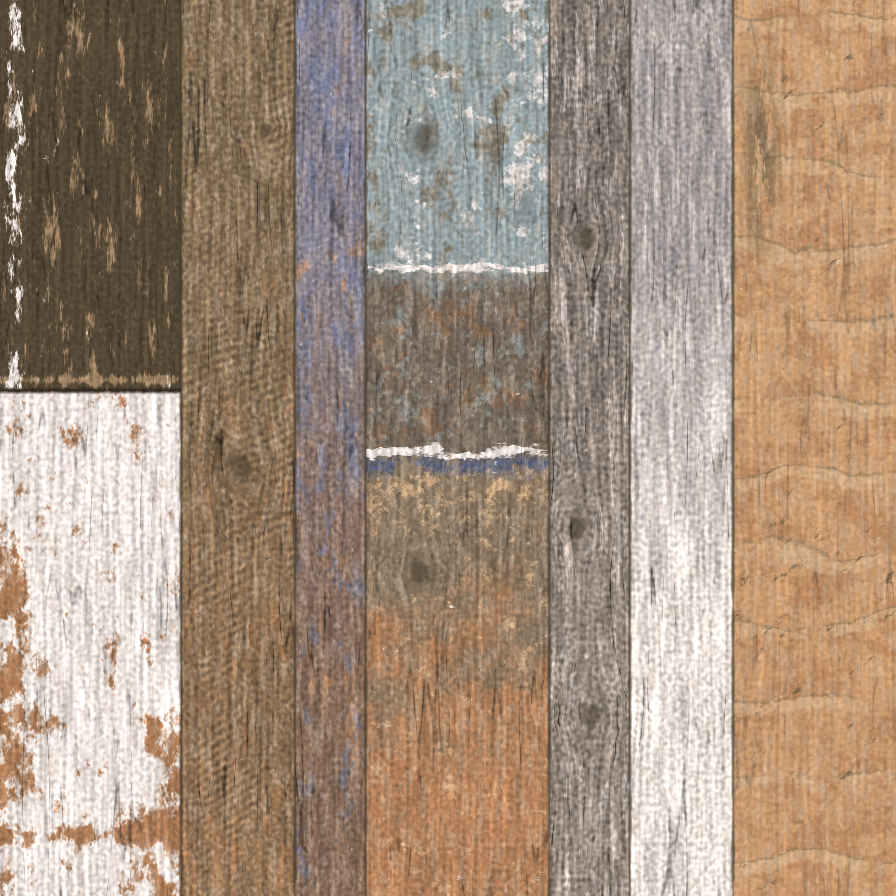
This texture is drawn by a Shadertoy shader. Its source:

```glsl
// Seven weathered vertical planks of unequal width, each with its own paint and wear.
// Stretched gradient noise makes fibres that bend around knots; thresholded
// fractal noise makes flaking paint, rust, dust, chips and scratches.

#define FIBRE_FREQ 230.0
#define GAP_WIDTH .003
#define BUTT_JOINT .564
#define SAW_FREQ 95.0
#define SEAM_ROWS 11.8
#define CHALK vec3(.95, .91, .89)
#define UMBER vec3(.33, .28, .21)
#define RUST vec3(.66, .47, .33)
#define TAN vec3(.77, .63, .48)
#define SLATE vec3(.58, .63, .64)
#define NAVY vec3(.32, .36, .47)
#define DUST vec3(.79, .72, .65)

const float edges[8] = float[8](.0, .202, .329, .408, .613, .703, .818, 1.0);
const float roughness[7] = float[7](.28, .4, .36, .3, .48, .34, .17);
const vec3 upperTone[7] = vec3[7](UMBER, vec3(.50, .42, .32), vec3(.52, .50, .55),
  SLATE, vec3(.49, .45, .42), vec3(.64, .61, .61), vec3(.80, .62, .45));
const vec3 lowerTone[7] = vec3[7](RUST, vec3(.54, .43, .32), vec3(.52, .41, .34),
  RUST, vec3(.57, .52, .48), vec3(.94, .90, .87), vec3(.79, .60, .43));
// Knot centre and radius
const vec3 knots[7] = vec3[7](vec3(.296, .854, .009), vec3(.267, .479, .018),
  vec3(.471, .846, .016), vec3(.469, .362, .015), vec3(.655, .733, .013),
  vec3(.645, .41, .014), vec3(.658, .203, .017));

vec2 gradientAt(vec2 cell) {
  vec3 h = fract(cell.xyx * vec3(.1031, .1030, .0973));
  h += dot(h, h.yzx + 33.33);
  return 2.0 * fract((h.xx + h.yz) * h.zy) - 1.0;
}

float gradNoise(vec2 p) {
  vec2 i = floor(p), f = p - i, u = f * f * (3.0 - 2.0 * f), e = vec2(1, 0);
  float a = mix(dot(gradientAt(i), f), dot(gradientAt(i + e), f - e), u.x);
  float b = mix(dot(gradientAt(i + e.yx), f - e.yx), dot(gradientAt(i + 1.0), f - 1.0), u.x);
  return mix(a, b, u.y);
}

float fbm(vec2 p) {
  float sum = .0, amp = 1.0;
  for (int i = 0; i < 5; i++) {
    sum += amp * gradNoise(p);
    p = mat2(1.9, .5, -.5, 1.9) * p + 5.7;
    amp *= .76;
  }
  return sum;
}

// Ragged mask; a higher cover fills more of the area
float flakes(vec2 p, float cover) { return smoothstep(-.2, .24, fbm(p) + cover); }

float band(float v, float centre, float halfWidth) {
  return smoothstep(halfWidth, .0, abs(v - centre));
}

// Dark board above a butt joint, whitewashed board below
vec3 splitPlank(vec2 p) {
  vec3 dark = mix(UMBER, TAN * .95, .75 * flakes(p * vec2(62, 13), .7 * band(p.y, .576, .01) - .42));
  dark = mix(dark, CHALK, flakes(p * vec2(55, 20), .75 * band(p.x, .018, .02) - .8));
  float bare = .75 * smoothstep(.07, .0, p.x) * band(p.y, .22, .32)
    + .7 * smoothstep(.13, .2, p.x) * smoothstep(.3, .1, p.y) + .6 * band(p.y, .068, .018);
  vec3 pale = mix(RUST, CHALK, flakes(p * vec2(30, 19), .52 - bare));
  vec3 c = mix(pale, dark, smoothstep(-.001, .001, p.y - BUTT_JOINT));
  return mix(c, UMBER * .6, band(p.y, BUTT_JOINT, .005));
}

// Blue paint, bare grey wood and rusty wood, parted by scraped lines
vec3 paintedPlank(vec2 p) {
  float y = p.y + .008 * fbm(p * 18.0);
  vec3 blue = mix(SLATE, CHALK, .8 * flakes(p * 27.0, .4 * smoothstep(.53, .62, p.x) - .5));
  blue = mix(blue, UMBER * 1.4, .6 * flakes(p * 21.0 + 4.0, -.32));
  vec3 grey = mix(vec3(.45, .40, .35), SLATE, .6 * flakes(p * 32.0, -.3));
  grey = mix(grey, RUST * .85, .55 * flakes(p * 24.0 + 7.0, -.28));
  vec3 warm = mix(RUST * 1.06, vec3(.52, .45, .37), smoothstep(.1, .42, p.y + .2 * fbm(p * 12.0)));
  warm = mix(warm, TAN * 1.1, .7 * flakes(p * 45.0, .35 * band(p.y, .45, .07) - .45));
  vec3 c = mix(warm, mix(grey, blue, smoothstep(.67, .71, y)), smoothstep(.475, .495, y));
  c = mix(c, NAVY, .9 * band(y, .48, .017) * flakes(p * 30.0, .1));
  float scrape = max(band(y, .70, .012), band(y, .494, .014));
  return mix(c, CHALK, flakes(p * vec2(24, 60), 1.2 * scrape - .85));
}

// Pale horizontal seams, diagonal scratches and a dark stain
vec3 seamedPlank(vec2 p, vec3 base) {
  float v = p.y * SEAM_ROWS + .45 * gradNoise(p * vec2(9, 8)) + .06 * fbm(p * 30.0);
  float offset = fract(v) - .5, broken = flakes(p * vec2(12, 16), .15);
  vec3 c = mix(base, RUST * 1.04, .6 * flakes(p * vec2(16, 24), -.1));
  c = mix(c, TAN * 1.08, .75 * smoothstep(.13, .06, abs(offset)) * broken);
  c = mix(c, UMBER * 1.5, .5 * band(offset, .1, .035) * broken);
  vec2 slant = mat2(.75, -.65, .65, .75) * p;
  float scratch = flakes(slant * vec2(30, 75), .2 * band(p.y, .3, .25) - .75);
  float stain = band(p.x, .85, .03) * band(p.y, .83, .17) * flakes(p * vec2(45, 12), .25);
  return mix(c, UMBER * 1.25, .8 * max(scratch, stain));
}

void mainImage(out vec4 fragColor, in vec2 fragCoord) {
  vec2 p = fragCoord / iResolution.xy;
  int id = 0;
  for (int i = 1; i < 7; i++) id += int(step(edges[i], p.x));
  vec2 q = p + 3.7 * float(id);

  // Knots bend the fibres and add rings
  float x = q.x + .004 * gradNoise(q * vec2(12, 5)), core = .0, rings = .0;
  for (int i = 0; i < 7; i++) {
    vec2 d = (p - knots[i].xy) / (knots[i].z * vec2(1, 1.3));
    float r = length(d) + .5 * gradNoise(p * 75.0);
    x -= .7 * d.x * knots[i].z * exp(-.25 * r * r);
    core = max(core, exp(-1.4 * r * r));
    rings += sin(9.0 * r) * exp(-.6 * r);
  }

  // Paint and wood tone of each plank
  vec3 c = mix(lowerTone[id], upperTone[id], smoothstep(.25, .8, p.y + .2 * fbm(q * vec2(24, 6))));
  if (id == 0) c = splitPlank(p);
  else if (id == 3) c = paintedPlank(p);
  else if (id == 6) c = seamedPlank(p, c);
  else if (id == 1) {
    float saw = sin(6.2832 * SAW_FREQ * (p.y - .5 * p.x + .03 * gradNoise(p * 8.0)));
    c *= 1.0 + .12 * saw * flakes(p * vec2(14, 6), -.1);
    c = mix(c, RUST, .5 * flakes(p * vec2(35, 12), -.1 - .6 * p.y));
  } else if (id == 2) {
    float rise = p.y - .3 * p.x, scuff = max(band(rise, .60, .02), band(rise, .13, .015));
    c = mix(c, RUST * 1.1, .65 * flakes(q * vec2(50, 11), .5 * scuff - .5));
    c = mix(c, NAVY * 1.3, .5 * flakes(q * vec2(40, 18), .4 * p.y - .45));
  } else c = mix(c, CHALK, .4 * flakes(vec2(x * 75.0, q.y * 12.0), -.25));

  // Dust, fibres, cracks, chips and knots
  c = mix(c, DUST, .3 * flakes(vec2(x * 95.0, q.y * 32.0), p.y > BUTT_JOINT && id == 0 ? -.6 : -.12));
  float fibre = gradNoise(vec2(x * FIBRE_FREQ, q.y * 12.0)) + .35 * fbm(vec2(x * 90.0, q.y * 7.0));
  float crack = band(gradNoise(vec2(x * 75.0, q.y * 6.0)), .0, .06) * flakes(q * vec2(25, 8), -.2);
  c *= 1.0 + roughness[id] * (fibre + gradNoise(q * 200.0) + .3 * rings - crack);
  c = mix(c, CHALK, .6 * flakes(q * vec2(85, 60), -.85));
  c = mix(c, UMBER * .8, .65 * core);

  // Shadowed gaps between planks
  float toEdge = min(id > 0 ? p.x - edges[id] : 1.0, id < 6 ? edges[id + 1] - p.x : 1.0);
  c = mix(c, UMBER * .8, .7 * smoothstep(GAP_WIDTH, .0, toEdge + .002 * gradNoise(p * vec2(20, 45))));
  fragColor = vec4(clamp(c, .0, 1.0), 1.0);
}
```
